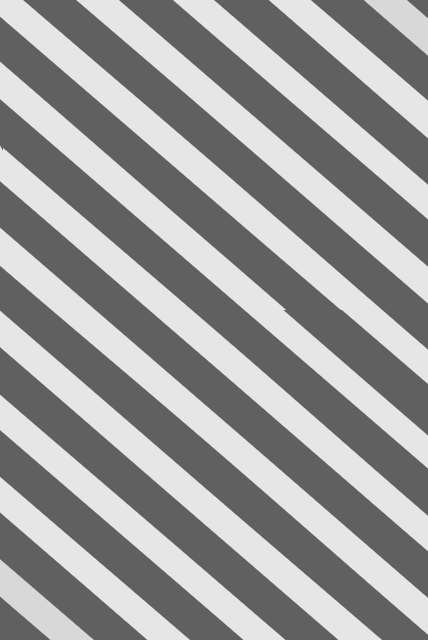
Write a Shadertoy shader that draws this pattern.

```glsl
// Pale diagonal stripes falling to the right over a dark grey ground.
// Each stripe is a repeat of the sheared height; its two edges wander a little,
// the two outermost corner stripes are duller, and one dark gap has a small step.

// Lengths are in canvas heights, measured down from the top left corner.
const float SLOPE = 0.863;         // drop per unit across
const float PERIOD = 0.1293;       // vertical spacing of stripes
const float HALF_WIDTH = 0.0286;   // half the vertical stripe thickness
const float CENTRE = 0.1265;       // height of stripe 0 at the left edge
const float WANDER = 0.0016;       // irregularity of the edges
const float WANDER_SCALE = 3.0;    // bends per canvas height
const float STEP_Y = 0.4847;       // height of the step in the edges
const float STEP_DOWN = 0.0040;    // step of the gap's lower edge
const float STEP_UP = 0.0014;      // step of the gap's upper edge
const float CHIP_SIZE = 0.0040;    // chip at the left border
const float FIRST_DULL = -5.0;     // stripe in the top right corner
const float LAST_DULL = 6.0;       // stripe in the bottom left corner

const vec3 GROUND = vec3(0.376);
const vec3 STRIPE = vec3(0.902);
const vec3 DULL_STRIPE = vec3(0.847);

float hash(vec2 p) {
    return fract(sin(dot(p, vec2(127.1, 311.7))) * 4375.85);
}

// Smooth 1D noise in -1..1, independent for each seed.
float noise(float x, float seed) {
    float cell = floor(x);
    float t = smoothstep(0.0, 1.0, x - cell);
    return 2.0 * mix(hash(vec2(cell, seed)), hash(vec2(cell + 1.0, seed)), t) - 1.0;
}

// 1 when two stripe indices agree.
float same(float a, float b) {
    return 1.0 - step(0.5, abs(a - b));
}

// Signed distance along the vertical, positive inside the stripe.
float stripeDistance(vec2 p, float height, float index) {
    float along = p.x * WANDER_SCALE;
    float upper = -HALF_WIDTH + WANDER * noise(along, 2.0 * index);
    float lower = HALF_WIDTH + WANDER * noise(along, 2.0 * index + 1.0);

    // The gap between stripes -1 and 0 widens below the step.
    float below = step(STEP_Y, p.y);
    upper += same(index, 0.0) * below * STEP_DOWN;
    lower -= same(index, -1.0) * below * STEP_UP;

    // Small chip where stripe 1 meets the left border.
    upper += same(index, 1.0) * step(p.x, CHIP_SIZE) * p.x;

    return min(height - upper, lower - height);
}

void mainImage(out vec4 fragColor, in vec2 fragCoord) {
    vec2 p = vec2(fragCoord.x, iResolution.y - fragCoord.y) / iResolution.y;

    // Shear, then repeat about the nearest stripe centre.
    float sheared = p.y - SLOPE * p.x - CENTRE;
    float index = floor(sheared / PERIOD + 0.5);
    float d = stripeDistance(p, sheared - index * PERIOD, index);

    float pixel = length(vec2(1.0, SLOPE)) / iResolution.y;
    float coverage = clamp(d / pixel + 0.5, 0.0, 1.0);

    float dull = max(same(index, FIRST_DULL), same(index, LAST_DULL));
    vec3 stripe = mix(STRIPE, DULL_STRIPE, dull);
    fragColor = vec4(mix(GROUND, stripe, coverage), 1.0);
}
```
